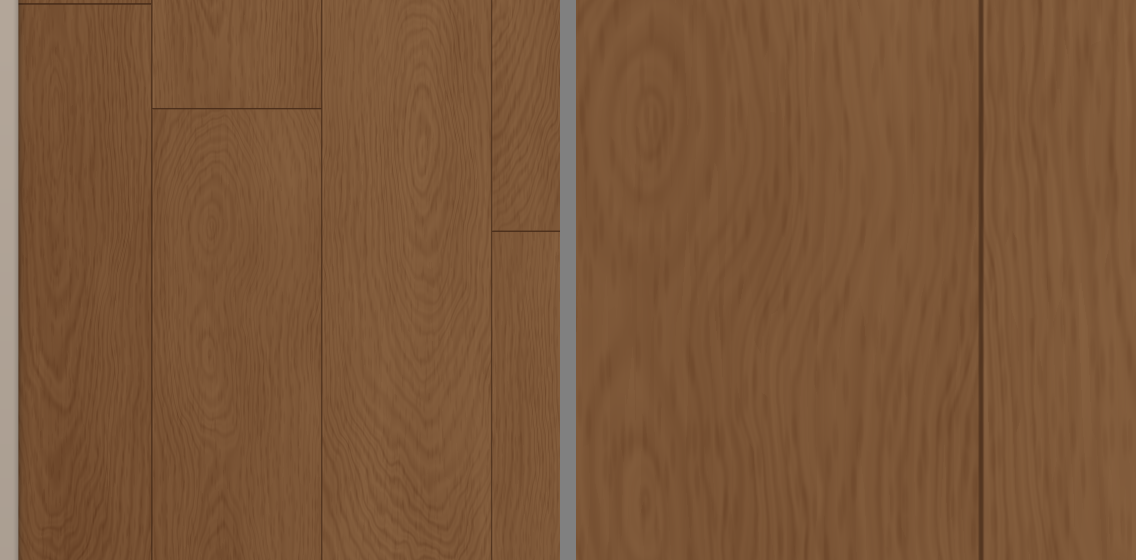
Left, the full canvas; right, a detail of the centre.
This texture is drawn by a three.js fragment shader. Its source:

```glsl
// Brown oak floor: four columns of long upright boards beside a pale wall strip.
// Growth rings are warped ellipses around each board's heart; layered sines bend
// them, and stretched cellular noise adds fibres and short dark pores.
varying vec2 vUv;

vec2 hash2(vec2 p) {
  return fract(sin(vec2(dot(p, vec2(127.1, 311.7)), dot(p, vec2(269.5, 183.3)))) * 43758.5);
}

// Cellular noise: x is the distance to the nearest point, y a random value for it.
vec2 cells(vec2 p) {
  vec2 id = floor(p), nearest = vec2(9.0, 0.0);
  for (int j = -1; j <= 1; j++) {
    for (int i = -1; i <= 1; i++) {
      vec2 cell = id + vec2(float(i), float(j));
      vec2 point = hash2(cell);
      float d = length(cell + point - p);
      if (d < nearest.x) nearest = vec2(d, hash2(cell + 17.0).x);
    }
  }
  return nearest;
}

// Layered sines, roughly -1 to 1.
float waves(vec2 p) {
  float sum = 0.0, amp = 0.5;
  for (int i = 0; i < 4; i++) {
    sum += amp * sin(p.x + 1.6 * sin(p.y)) * cos(0.8 * p.y + 0.7 * sin(p.x));
    p = mat2(1.5, 1.1, -1.1, 1.5) * p + 2.3;
    amp *= 0.55;
  }
  return sum;
}

// Ring radius around a heart, drawn out along the board.
float ringRadius(vec2 p, vec2 heart, float squash) {
  return length((p - heart) * vec2(1.0, squash));
}

// Growth figure of each board, chosen by column and by side of its end joint.
float figure(vec2 p, float column, bool upper) {
  if (column < 0.5) return ringRadius(p, vec2(0.10, 0.80), 0.12);
  if (column < 1.5) {
    if (upper) return ringRadius(p, vec2(0.38, 1.08), 0.20);
    float knot = ringRadius(p, vec2(0.378, 0.60), 0.45);
    float lowKnot = ringRadius(p, vec2(0.375, 0.37), 0.38) + 0.012;
    float tail = ringRadius(p, vec2(0.385, -0.08), 0.22) + 0.02;
    return -0.018 * log(exp(-knot / 0.018) + exp(-lowKnot / 0.018) + exp(-tail / 0.018));
  }
  if (column < 2.5) return ringRadius(p, vec2(0.755, 0.72), 0.24);
  return upper ? ringRadius(p, vec2(0.85, 1.25), 0.26) : ringRadius(p, vec2(1.12, 0.3), 0.04);
}

void main() {
  vec2 p = vUv;

  // Board layout: even columns, each with its own end joint.
  float across = (p.x - 0.271) / 0.3034 + 1.0;
  float column = floor(across);
  float joint = column < 0.5 ? 0.993 : column < 1.5 ? 0.806 : column < 2.5 ? 1.4 : 0.587;
  bool upper = p.y > joint;
  float board = column + (upper ? 5.0 : 0.0);
  vec2 seed = vec2(board * 7.3, board * 3.7);

  // Growth rings with broad bends and a ragged fine edge.
  float bend = waves(p * vec2(15.0, 6.5) + seed);
  float ragged = waves(p * vec2(95.0, 48.0) + seed);
  float r = figure(p, column, upper) + 0.018 * bend + 0.0014 * ragged;
  float phase = r * 105.0 + 0.7 * sin(r * 61.0 + board);
  float ring = pow(0.5 + 0.5 * sin(6.2832 * phase), 2.5);
  float fineRing = 0.5 + 0.5 * sin(6.2832 * phase * 2.3 + 1.5 * bend);
  float ringStrength = 0.5 + 0.5 * smoothstep(-0.5, 0.5, waves(p * vec2(9.0, 5.0) + seed + 4.0));

  // Fibres and pores follow the length of the board.
  vec2 along = vec2(p.x + 0.004 * bend, p.y);
  float fibre = cells(along * vec2(240.0, 9.0) + seed).y - 0.5;
  vec2 poreCell = cells(along * vec2(170.0, 26.0) + seed);
  float pore = (1.0 - smoothstep(0.12, 0.42, poreCell.x)) * step(0.45, poreCell.y);

  // Broad dark streaks and cloudy light patches.
  float streak = waves(vec2(p.x * 34.0 + 1.2 * bend, p.y * 2.2) + seed);
  float cloud = waves(p * vec2(8.0, 4.0) + seed + 9.0);

  // Tone runs from dark late wood to light early wood.
  float tone = 0.66 + 0.10 * (hash2(vec2(board, 2.0)).x - 0.5);
  tone += 0.17 * smoothstep(0.0, 0.75, p.x) - 0.14 + 0.06 * (p.y - 0.5);
  tone += 0.10 * cloud + 0.11 * streak + 0.10 * fibre;
  tone -= ringStrength * (0.22 * ring + 0.07 * fineRing) - 0.08;
  tone -= 0.13 * pore;
  vec3 color = mix(vec3(0.385, 0.235, 0.130), vec3(0.545, 0.395, 0.262), clamp(tone, -0.1, 1.1));

  // Long seams with a thin lit bevel, and the end joints.
  float seam = (across - floor(across + 0.5)) * 0.3034;
  float bevel = smoothstep(0.001, 0.0025, seam) * (1.0 - smoothstep(0.0025, 0.005, seam));
  color += 0.025 * bevel;
  float seamLine = 1.0 - smoothstep(0.0005, 0.0022, abs(seam));
  float jointLine = 1.0 - smoothstep(0.0005, 0.0022, abs(p.y - joint));
  color = mix(color, vec3(0.27, 0.165, 0.095), max(0.72 * seamLine, 0.85 * jointLine));

  // Pale wall strip and the soft shadow where the floor meets it.
  color *= 1.0 - 0.28 * exp(-max(p.x - 0.033, 0.0) / 0.005);
  vec3 wall = vec3(0.69, 0.64, 0.59) * (0.97 + 0.05 * p.y);
  wall *= 1.0 - 0.12 * smoothstep(0.022, 0.033, p.x);
  color = mix(wall, color, smoothstep(0.0310, 0.0345, p.x));

  gl_FragColor = vec4(color, 1.0);
}
```
